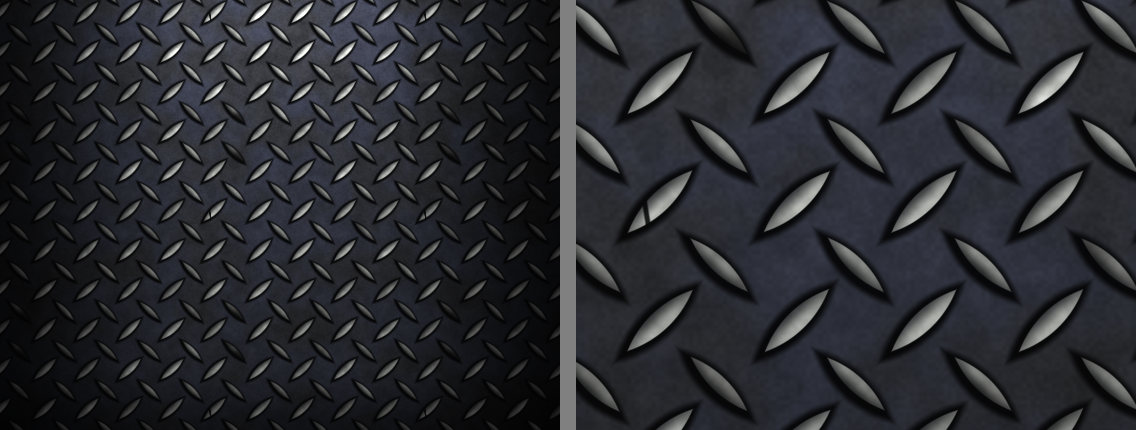
Left, the full canvas; right, a detail of the centre.
Write a Shadertoy shader that draws this texture.

```glsl
// Dark steel tread plate: two staggered lattices of raised, lens-shaped studs
// leaning opposite ways, on grimy metal lit from the top centre. Stud drift and
// wear recur every five cells; light, shadow and noise are all formulas.

const float ASPECT = 1.3;                     // canvas width in canvas heights
const vec2 REPEATS = vec2(13.017, 10.85);     // studs across and down
const float TILE = 5.0;                       // cells before the wear recurs
const vec2 RISING_ORIGIN = vec2(0.05, 0.3125);
const vec2 FALLING_ORIGIN = vec2(0.508, 0.846);
const vec2 RISING_SIZE = vec2(0.0345, 0.0077);  // half length, half width
const vec2 FALLING_SIZE = vec2(0.0300, 0.0060);
const float RISING_ANGLE = 0.75;
const float FALLING_ANGLE = -0.77;
const float SHADOW_WIDTH = 0.0085;
const vec2 SHADOW_SHIFT = vec2(-0.0018, -0.0014);
const vec3 PLATE = vec3(0.228, 0.236, 0.272);
const vec3 SHADOW = vec3(0.018, 0.018, 0.022);
const vec3 FACE_DARK = vec3(0.25, 0.255, 0.26);
const vec3 FACE_LIGHT = vec3(0.78, 0.79, 0.77);

float hash(vec2 p) {
    vec3 q = fract(vec3(p.xyx) * 0.1031);
    q += dot(q, q.yzx + 33.33);
    return fract((q.x + q.y) * q.z);
}

float noise(vec2 p) {
    vec2 i = floor(p), f = fract(p);
    f = f * f * (3.0 - 2.0 * f);
    return mix(mix(hash(i), hash(i + vec2(1, 0)), f.x),
               mix(hash(i + vec2(0, 1)), hash(i + vec2(1, 1)), f.x), f.y);
}

float fbm(vec2 p) {
    float sum = 0.0, gain = 0.5;
    for (int i = 0; i < 5; i++) {
        sum += gain * noise(p);
        p = p * 2.03 + 17.0;
        gain *= 0.5;
    }
    return sum;
}

// Signed distance to a pointed lens lying along x
float lens(vec2 p, vec2 size) {
    float radius = dot(size, size) / (2.0 * size.y);
    return length(vec2(p.x, abs(p.y) + radius - size.y)) - radius;
}

// Lays one lattice of studs, with their shadows, over the plate colour
vec3 addStuds(vec3 base, vec2 grid, vec2 origin, vec2 size, float angle,
              float brightness, float light, float grime, float pixel) {
    vec2 id = floor(grid - origin + 0.5);
    vec2 key = mod(id - vec2(1, 0), TILE);
    vec2 local = grid - origin - id;
    local.x += 0.015 * key.x;
    local *= vec2(ASPECT, -1.0) / REPEATS;

    float lean = angle + 0.07 * (hash(key + 3.0) - 0.5);
    float c = cos(lean), s = sin(lean);
    mat2 toStud = mat2(c, -s, s, c);
    vec2 q = toStud * local;
    float d = lens(q, size);

    // Shadow pooled around the stud, heavier to the lower left
    float fall = lens(toStud * (local - SHADOW_SHIFT), size);
    float shade = 1.0 - smoothstep(0.0015, SHADOW_WIDTH, fall);
    vec3 col = mix(base, SHADOW * (0.5 + 0.5 * light), 0.92 * shade);

    // Face is brighter on the flank turned to the right
    float side = -sign(angle) * q.y / size.y;
    float facet = smoothstep(-1.1, 0.6, side);
    float taper = 1.0 - 0.35 * smoothstep(0.3, 1.0, abs(q.x) / size.x);
    float wear = 0.88 + 0.24 * hash(key + 11.0);
    vec3 face = mix(FACE_DARK, FACE_LIGHT, facet * taper);
    face *= brightness * wear * (0.72 + 0.56 * grime);

    // Damaged studs in the last column of each tile
    float lastColumn = step(TILE - 1.5, key.x);
    if (angle > 0.0) {
        float cut = abs(q.x + 0.42 * size.x - 0.7 * q.y);
        float nick = 1.0 - smoothstep(0.0012, 0.0035, cut);
        face *= 1.0 - 0.85 * nick * lastColumn * step(key.y, 0.5);
    } else {
        float worn = lastColumn * step(abs(key.y - 2.5), 0.6);
        face *= 1.0 - worn * (0.3 + 0.4 * smoothstep(-0.4, 0.5, q.x / size.x));
    }
    float cover = 1.0 - smoothstep(-pixel, pixel, d);
    return mix(col, face * (0.14 + 0.86 * light), cover);
}

void mainImage(out vec4 fragColor, in vec2 fragCoord) {
    vec2 uv = fragCoord / iResolution.xy;
    vec2 p = uv * vec2(ASPECT, 1.0);
    float pixel = 0.9 / iResolution.y;

    // Broad light: strongest at the top centre, fading to the sides and base
    float across = abs(2.0 * uv.x - 1.0);
    float light = mix(0.5, 1.12, uv.y) * (1.0 - 0.83 * smoothstep(0.25, 1.08, across));
    light += 0.25 * exp(-5.0 * across * across - 12.0 * (1.0 - uv.y) * (1.0 - uv.y));
    light *= 0.55 + 0.45 * smoothstep(-0.02, 0.16, uv.y);

    // Blotched metal with fine grain
    float blotch = fbm(p * 13.0);
    float grime = fbm(p * 55.0 + 40.0);
    float grain = noise(p * 310.0);
    float stain = 0.55 + 0.48 * blotch + 0.34 * grime + 0.14 * (grain - 0.5);
    vec3 col = PLATE * light * stain;
    col *= mix(vec3(1.03, 1.01, 0.95), vec3(0.97, 0.99, 1.06), smoothstep(0.3, 0.65, blotch));

    // Studs
    vec2 grid = vec2(uv.x, 1.0 - uv.y) * REPEATS;
    col = addStuds(col, grid, FALLING_ORIGIN, FALLING_SIZE, FALLING_ANGLE,
                   0.74, light, grime, pixel);
    col = addStuds(col, grid, RISING_ORIGIN, RISING_SIZE, RISING_ANGLE,
                   1.0, light, grime, pixel);
    fragColor = vec4(clamp(col, 0.0, 1.0), 1.0);
}
```
